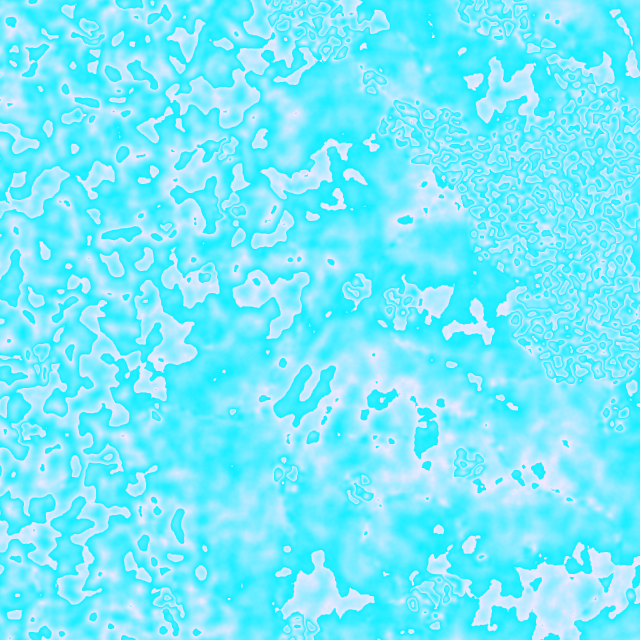
Write a WebGL 2 fragment shader that draws this texture.

```glsl
#version 300 es
precision highp float;
// Wrapped relief: a noise height field is folded with fract() into a cyan to
// pale lavender ramp, so steps form islands and rings. Masked patches add steep
// relief, which crowds the steps into fine contour lines.

#define BROAD_SCALE 2.6     // largest swells per canvas
#define BLOB_SCALE 23.0     // islands per canvas
#define CALM_RELIEF 0.85    // island height in the calm middle
#define ROUGH_RELIEF 2.0    // island height in the rough left part
#define CROWD_SCALE 38.0    // contour knots per canvas
#define CROWD_RELIEF 2.4    // height of the crowded contours
#define PATCH_CELLS 10.0    // grid for scattered round patches
#define PATCH_CHANCE 0.33   // share of cells with a patch
#define STREAK_RELIEF 0.75  // height of the diagonal streaks
#define LOW_TINT vec3(0.06, 0.935, 1.0)
#define HIGH_TINT vec3(0.97, 0.91, 1.0)

uniform vec2 u_resolution;
out vec4 fragColor;

// Integer hash of a lattice cell, two values in 0..1
vec2 hash2(vec2 cell) {
    uvec2 v = uvec2(ivec2(cell) + 4096);
    v = v * 1664525u + 1013904223u;
    v.x += v.y * 1664525u;
    v.y += v.x * 1664525u;
    v ^= v >> 16u;
    v.x += v.y * 1664525u;
    v.y += v.x * 1664525u;
    v ^= v >> 16u;
    return vec2(v & 65535u) / 65535.0;
}

float cornerSlope(vec2 cell, vec2 offset) {
    float angle = 6.2832 * hash2(cell).x;
    return dot(vec2(cos(angle), sin(angle)), offset);
}

// Gradient noise, about -0.7..0.7
float noise(vec2 p) {
    vec2 i = floor(p), f = p - i;
    vec2 u = f * f * f * (f * (f * 6.0 - 15.0) + 10.0);
    vec2 e = vec2(1.0, 0.0);
    return mix(
        mix(cornerSlope(i, f), cornerSlope(i + e, f - e), u.x),
        mix(cornerSlope(i + e.yx, f - e.yx), cornerSlope(i + 1.0, f - 1.0), u.x),
        u.y);
}

float segmentDistance(vec2 p, vec2 a, vec2 b) {
    vec2 ab = b - a;
    return length(p - a - ab * clamp(dot(p - a, ab) / dot(ab, ab), 0.0, 1.0));
}

// Distance to the nearest scattered round patch
float patchDistance(vec2 p) {
    vec2 q = p * PATCH_CELLS, cell = floor(q);
    float d = 1.0;
    for (int y = -1; y <= 1; y++)
    for (int x = -1; x <= 1; x++) {
        vec2 c = cell + vec2(x, y);
        vec2 traits = hash2(c + 71.0);
        if (traits.x < PATCH_CHANCE) {
            vec2 center = c + 0.2 + 0.6 * hash2(c + 137.0);
            d = min(d, length(q - center) - mix(0.08, 0.25, traits.y));
        }
    }
    return d / PATCH_CELLS;
}

// Where contours crowd: a large territory, bands, round patches and threads
float crowding(vec2 p) {
    float wobble = 0.10 * noise(p * 6.0 + 31.0) + 0.045 * noise(p * 19.0);
    float d = segmentDistance(p, vec2(0.86, 0.70), vec2(0.90, 0.53)) - 0.125;
    d = min(d, segmentDistance(p, vec2(0.47, 1.0), vec2(0.74, 0.70)) - 0.035);
    d = min(d, segmentDistance(p, vec2(0.78, 0.99), vec2(0.98, 0.80)) - 0.025);
    d = min(d, segmentDistance(p, vec2(0.46, 0.01), vec2(0.83, 0.13)) - 0.018);
    d = min(d + wobble, patchDistance(p) + 0.25 * wobble);
    float area = 1.0 - smoothstep(-0.012, 0.012, d);
    float thread = 1.0 - smoothstep(0.0, 0.07, abs(noise(p * 4.5 + 12.0)));
    return max(area, 0.35 * thread);
}

float relief(vec2 p) {
    vec2 q = p + 0.014 * vec2(noise(p * 13.0), noise(p * 13.0 + 50.0));

    // Broad swells and islands, rougher towards the left
    float h = 0.4 + 1.3 * noise(q * BROAD_SCALE + 5.0) + 0.9 * noise(q * 6.5 + 17.0);
    float rough = 1.0 - smoothstep(0.12, 0.55, p.x + 0.5 * noise(p * 4.0 + 9.0));
    float islands = 0.7 * noise(q * BLOB_SCALE) + 0.4 * noise(q * BLOB_SCALE * 2.1 + 3.0);
    h += mix(CALM_RELIEF, ROUGH_RELIEF, rough) * islands;

    // Diagonal streaks through the middle
    vec2 along = normalize(vec2(0.52, 0.85));
    vec2 s = vec2(dot(p, vec2(along.y, -along.x)) * 42.0, dot(p, along) * 4.0);
    float middle = 1.0 - smoothstep(0.1, 0.4, length(p - vec2(0.52, 0.5)));
    h += STREAK_RELIEF * middle * noise(s) * smoothstep(-0.2, 0.3, noise(p * 5.0 + 80.0));

    // Crowded contours and a faint grain that frays the steps
    float knots = noise(p * CROWD_SCALE + 7.0) + 0.5 * noise(p * CROWD_SCALE * 2.1);
    h += CROWD_RELIEF * crowding(p) * knots;
    return h + 0.07 * noise(p * 150.0);
}

void main() {
    vec2 p = gl_FragCoord.xy / min(u_resolution.x, u_resolution.y);
    float h = relief(p);

    // Fold the height and soften the step over one pixel
    float f = fract(h);
    float width = clamp(fwidth(h), 0.001, 0.4);
    float tone = mix(0.5, f, smoothstep(0.0, 0.5 * width, min(f, 1.0 - f)));

    float ramp = 0.88 * tone + 0.12 * pow(tone, 8.0);
    fragColor = vec4(mix(LOW_TINT, HIGH_TINT, ramp), 1.0);
}
```
